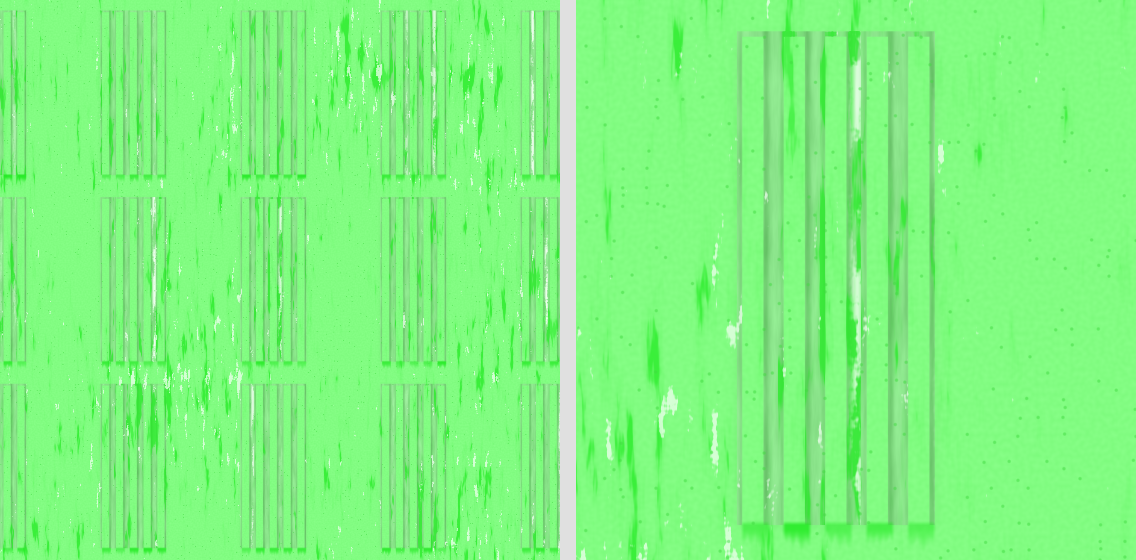
Left, the full canvas; right, a detail of the centre.
Give the GLSL for this texture map, as a WebGL 1 fragment shader.

```glsl
precision highp float;
uniform vec2 u_resolution;

#define REPEATS vec2(4.0, 3.0)
#define GROUP_X 0.1823
#define PITCH 0.0247
#define BAR_WIDTH 0.0126
#define BAR_BOTTOM 0.0208
#define BAR_TOP 0.3115
#define RIM 0.0032
#define STAIN_LEVEL 0.27
#define CHIP_LEVEL 0.36
#define PAINT vec3(0.51, 0.99, 0.51)
#define GROOVE vec3(0.55, 0.90, 0.55)
#define STAIN vec3(0.14, 0.92, 0.14)

float hash(vec2 p) {
  return fract(sin(dot(p, vec2(127.1, 311.7))) * 43758.547);
}

vec2 gradient(vec2 cell) {
  float angle = 6.2832 * hash(cell);
  return vec2(cos(angle), sin(angle));
}

// Gradient noise, roughly -0.7 to 0.7
float noise(vec2 p) {
  vec2 i = floor(p), f = fract(p);
  vec2 w = f * f * f * (f * (f * 6.0 - 15.0) + 10.0);
  vec2 r = vec2(1.0, 0.0);
  float low = mix(dot(gradient(i), f), dot(gradient(i + r), f - r), w.x);
  float high = mix(dot(gradient(i + r.yx), f - r.yx),
                   dot(gradient(i + 1.0), f - 1.0), w.x);
  return mix(low, high, w.y);
}

float fbm(vec2 p) {
  float sum = 0.0, amplitude = 0.6;
  for (int i = 0; i < 4; i++) {
    sum += amplitude * noise(p);
    p = p * 2.03 + 17.3;
    amplitude *= 0.55;
  }
  return sum;
}

// Smooth-edged interval from a to b
float slab(float x, float a, float b, float soft) {
  return smoothstep(a - soft, a + soft, x)
       * (1.0 - smoothstep(b - soft, b + soft, x));
}

float bump(float x, float center, float width) {
  float d = (x - center) / width;
  return exp(-d * d);
}

void main() {
  vec2 p = gl_FragCoord.xy / u_resolution;
  float aa = 0.7 / min(u_resolution.x, u_resolution.y);

  // Cell and bar coordinates
  vec2 size = 1.0 / REPEATS;
  vec2 shifted = p - vec2(GROUP_X - 0.06, 0.0);
  vec2 cell = floor(shifted / size);
  vec2 q = shifted - cell * size - vec2(0.06, 0.0);
  float k = clamp(floor((q.x + RIM) / PITCH), 0.0, 4.0);
  float s = q.x - k * PITCH;
  vec2 id = vec2(cell.x * 5.0 + k, cell.y);
  float groupRight = 4.0 * PITCH + BAR_WIDTH + RIM;

  // Recessed panel with raised bars
  float panel = slab(q.x, -RIM, groupRight, aa)
              * slab(q.y, BAR_BOTTOM, BAR_TOP + RIM, aa);
  float bar = slab(s, 0.0, BAR_WIDTH, aa)
            * slab(q.y, BAR_BOTTOM, BAR_TOP, aa);
  float groove = panel * (1.0 - bar);
  float halo = slab(q.x, -RIM, groupRight, 0.007)
             * slab(q.y, BAR_BOTTOM, BAR_TOP, 0.007);

  // Paint, grain and groove shading
  float grain = noise(p * 330.0);
  float streak = fbm(p * vec2(75.0, 11.0));
  vec3 color = PAINT + vec3(0.03, 0.012, 0.03) * grain;
  color *= 1.0 - 0.05 * halo * (1.0 - panel);
  vec3 recess = GROOVE + 0.10 * fbm(p * vec2(150.0, 22.0));
  recess -= 0.11 * bump(s, BAR_WIDTH + 0.0015, 0.0022);
  recess -= 0.05 * bump(s, -0.001, 0.0012);
  color = mix(color, recess, groove);

  // Weathered zones running down the surface
  float zone = noise(p * vec2(6.0, 2.6) + 4.7)
             + 0.36 * bump(p.x, 0.87, 0.045)
             + 0.32 * bump(p.x, 0.41, 0.035) * smoothstep(0.4, 0.75, p.y)
             + 0.30 * bump(p.x, 0.67, 0.10) * smoothstep(0.7, 0.95, p.y);
  float dirt = hash(id + 9.0);
  float stainField = streak + 0.34 * zone + groove * (0.30 * dirt - 0.06);
  float stain = smoothstep(STAIN_LEVEL, STAIN_LEVEL + 0.16, stainField);
  float tint = smoothstep(0.02, 0.45, stainField);
  color = mix(color, STAIN, 0.16 * tint + 0.60 * stain * (1.0 - 0.3 * bar));

  // Chipped paint beside the groups and along worn grooves
  float chips = fbm(p * vec2(95.0, 20.0) + 31.0) + 0.16 * grain;
  float edgeWear = bump(q.x, -0.008, 0.008);
  float chipField = chips + 0.34 * zone + 0.10 * edgeWear - 0.12 * bar;
  float chip = smoothstep(CHIP_LEVEL, CHIP_LEVEL + 0.12, chipField);
  float worn = smoothstep(0.55, 1.0, hash(id + 23.0));
  float strip = bump(s, BAR_WIDTH + 0.0065, 0.0035) * groove * worn;
  float bare = strip * smoothstep(-0.12, 0.16, chips + 0.4 * noise(vec2(id.x * 3.7, p.y * 9.0)));
  color = mix(color, vec3(0.94, 1.0, 0.94), max(0.75 * chip, bare));

  // Ragged drips below each bar
  float dripEnd = BAR_BOTTOM - 0.011 - 0.010 * noise(vec2(p.x * 260.0, id.y * 5.3));
  float drip = slab(s, 0.0, BAR_WIDTH + 0.003, 0.0015)
             * smoothstep(dripEnd - 0.002, BAR_BOTTOM - 0.002, q.y)
             * (1.0 - smoothstep(BAR_BOTTOM - aa, BAR_BOTTOM + 0.003, q.y));
  color = mix(color, STAIN, drip * mix(0.45, 0.95, hash(id + 41.0)));

  // Sparse pin-sized specks
  vec2 dots = p * 190.0;
  vec2 dotCell = floor(dots);
  vec2 offset = 0.3 + 0.4 * vec2(hash(dotCell + 3.0), hash(dotCell + 7.0));
  float speck = 1.0 - smoothstep(0.08, 0.28, length(fract(dots) - offset));
  color = mix(color, vec3(0.25, 0.85, 0.25), 0.5 * speck * step(0.93, hash(dotCell)));

  gl_FragColor = vec4(clamp(color, 0.0, 1.0), 1.0);
}
```
